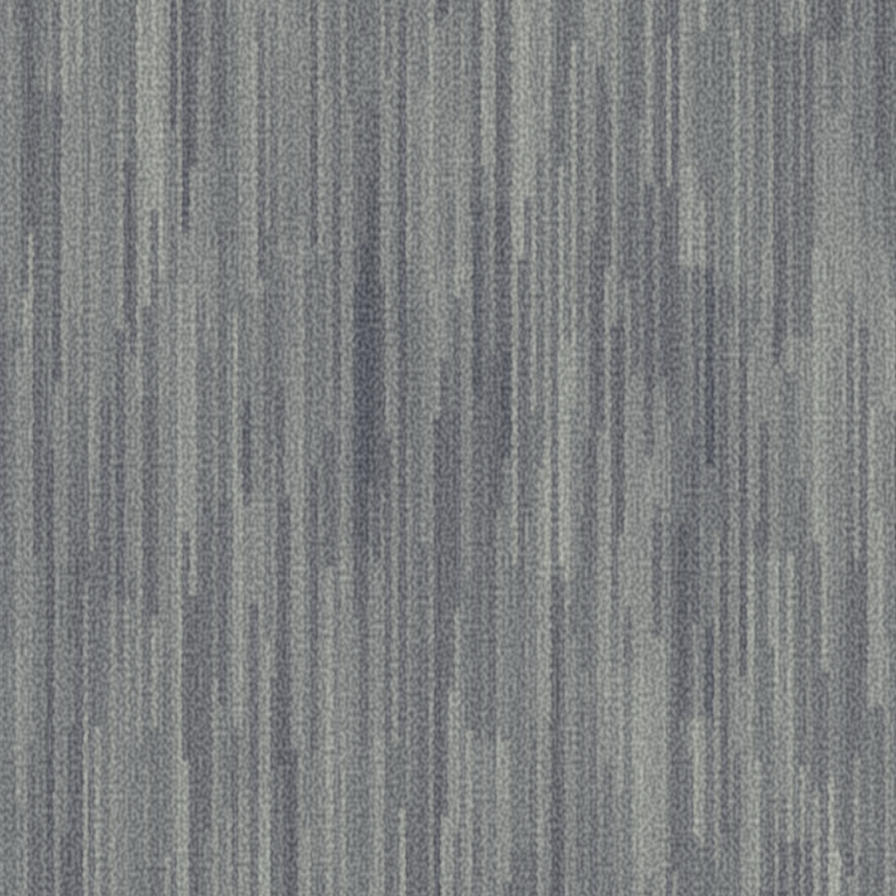
Reproduce this texture procedurally as a WebGL 1 fragment shader.

```glsl
precision highp float;
// Grey loop-pile carpet with fine vertical yarns, each dyed in random lengths.
// Narrow yarns and wider blocks step between shades along their length;
// gradient noise adds the fuzzy loop grain and slow drifts in tone.

uniform vec2 u_resolution;

#define YARNS 132.0        // yarns across the canvas
#define YARN_RATE 3.2      // shade changes along one yarn
#define BLOCK_YARNS 5.0    // yarns that share a block shade
#define BLOCK_RATE 2.6     // shade changes along one block
#define YARN_CONTRAST 0.76
#define BLOCK_CONTRAST 0.36
#define GROOVE_DEPTH 0.022 // darkening between yarns
#define GRAIN_SCALE 205.0  // loops across the canvas
#define GRAIN_DEPTH 0.17
#define DARK_YARN vec3(0.375, 0.383, 0.412)
#define LIGHT_YARN vec3(0.603, 0.618, 0.592)

vec2 hash2(vec2 p) {
  vec3 q = fract(p.xyx * vec3(0.1031, 0.1030, 0.0973));
  q += dot(q, q.yzx + 33.33);
  return fract((q.xx + q.yz) * q.zy);
}

vec2 gradientAt(vec2 cell) {
  float angle = 6.2832 * hash2(cell).x;
  return vec2(cos(angle), sin(angle));
}

float gradientNoise(vec2 p) {
  vec2 i = floor(p);
  vec2 f = p - i;
  vec2 s = f * f * f * (f * (f * 6.0 - 15.0) + 10.0);
  vec2 e = vec2(1.0, 0.0);
  float low = mix(dot(gradientAt(i), f),
                  dot(gradientAt(i + e.xy), f - e.xy), s.x);
  float high = mix(dot(gradientAt(i + e.yx), f - e.yx),
                   dot(gradientAt(i + e.xx), f - e.xx), s.x);
  return mix(low, high, s.y);
}

// Random shade from -0.5 to 0.5, held over lengths of uneven size
float dyedLength(float strand, float y, float rate) {
  float t = y * rate + 20.0 * hash2(vec2(strand, 7.0)).x;
  float cell = floor(t);
  vec2 here = hash2(vec2(strand, cell + 40.0));
  float next = hash2(vec2(strand, cell + 41.0)).x;
  float cut = mix(0.1, 0.9, here.y);
  float softness = 0.004 * rate;
  return mix(here.x, next, smoothstep(cut - softness, cut + softness, t - cell)) - 0.5;
}

float yarnTone(float yarn, float y) {
  float block = floor((yarn + 0.5) / BLOCK_YARNS);
  return YARN_CONTRAST * dyedLength(yarn + 11.0, y, YARN_RATE)
       + BLOCK_CONTRAST * dyedLength(block + 311.0, y, BLOCK_RATE);
}

void main() {
  vec2 p = gl_FragCoord.xy / min(u_resolution.x, u_resolution.y);

  // Uneven yarn widths and fuzzy sides
  float x = p.x * YARNS + 0.7 * gradientNoise(vec2(p.x * 45.0, 3.5))
          + 0.35 * gradientNoise(p * vec2(90.0, 150.0) + 50.0);

  // Blend the two nearest yarns across their shared edge
  float left = floor(x - 0.5);
  float across = x - 0.5 - left;
  float tone = mix(yarnTone(left, p.y), yarnTone(left + 1.0, p.y),
                   smoothstep(0.25, 0.75, across));
  tone += 0.5 + 0.18 * gradientNoise(p * vec2(7.0, 2.5) + 9.0);

  // Grooves between yarns and the grain of the loops
  float groove = GROOVE_DEPTH * cos(6.2832 * across);
  float grain = GRAIN_DEPTH * gradientNoise(p * GRAIN_SCALE * vec2(1.1, 0.9) + 80.0);

  vec3 color = mix(DARK_YARN, LIGHT_YARN, tone) + groove + grain;
  gl_FragColor = vec4(clamp(color, 0.0, 1.0), 1.0);
}
```
